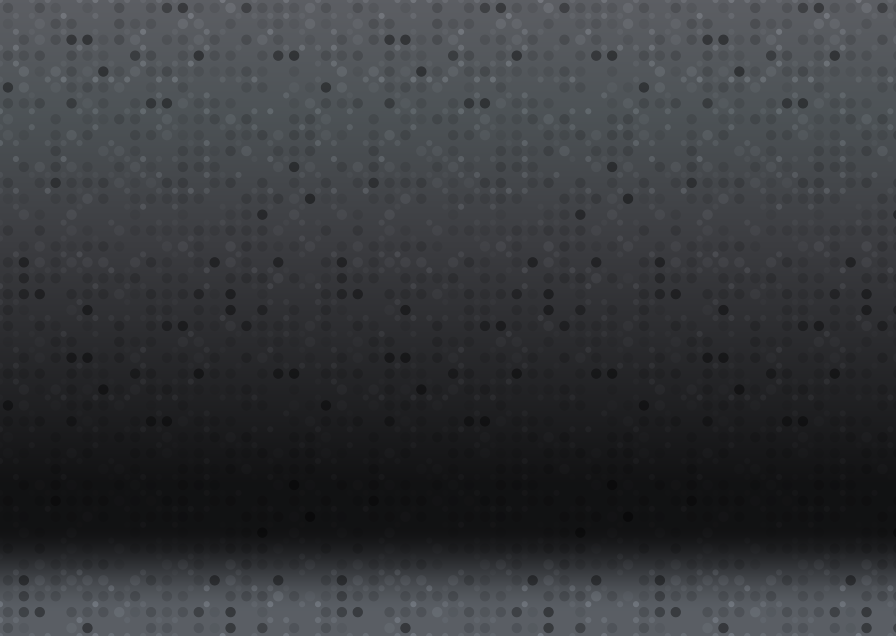
Reproduce this background procedurally as a WebGL 1 fragment shader.

```glsl
precision highp float;

uniform vec2 u_resolution;

#define ROWS 40.0
#define TILE 20.0
#define DISC_RADIUS 0.325
#define BEAD_RADIUS 0.19
#define TOP_COLOR vec3(0.360, 0.368, 0.388)
#define UPPER_COLOR vec3(0.300, 0.322, 0.336)
#define MIDDLE_COLOR vec3(0.238, 0.242, 0.258)
#define SHADOW_COLOR vec3(0.068, 0.069, 0.074)
#define FLOOR_COLOR vec3(0.352, 0.370, 0.394)

// Sine-free hash, giving two independent values per cell
vec2 hash22(vec2 p) {
    vec3 q = fract(p.xyx * vec3(0.1031, 0.1030, 0.0973));
    q += dot(q, q.yzx + 33.33);
    return fract((q.xx + q.yz) * q.zy);
}

float ramp(float from, float to, float x) {
    return clamp((x - from) / (to - from), 0.0, 1.0);
}

// Wall fading into shadow, above a lit floor
vec3 backdrop(float y) {
    vec3 wall = mix(SHADOW_COLOR, MIDDLE_COLOR, ramp(0.24, 0.63, y));
    wall = mix(wall, UPPER_COLOR, ramp(0.63, 0.82, y));
    wall = mix(wall, TOP_COLOR, ramp(0.82, 1.0, y));
    return mix(FLOOR_COLOR, wall, smoothstep(0.035, 0.172, y));
}

float disc(vec2 p, float radius, float pixel) {
    return 1.0 - smoothstep(radius - pixel * 0.6, radius + pixel * 0.6, length(p));
}

// Large discs: a few strong dark ones, many faint dark ones, some light ones
float discTone(vec2 cell) {
    vec2 h = hash22(mod(cell, TILE) + 7.0);
    if (h.x < 0.065) return mix(-0.42, -0.28, h.y);
    if (h.x < 0.58) return mix(-0.17, -0.05, h.y);
    if (h.x > 0.84) return mix(0.05, 0.17, h.y);
    return 0.0;
}

// Small light beads sitting between the discs
float beadTone(vec2 corner) {
    vec2 h = hash22(mod(corner, TILE) + 61.0);
    return step(0.5, h.x) * mix(0.06, 0.30, h.y * h.y);
}

void main() {
    vec2 uv = gl_FragCoord.xy / u_resolution.y;
    vec2 grid = uv * ROWS;
    float pixel = ROWS / u_resolution.y;

    vec3 color = backdrop(uv.y);

    // Discs lie at cell centres, beads at cell corners
    vec2 cell = floor(grid);
    vec2 corner = floor(grid + 0.5);
    color *= 1.0 + discTone(cell) * disc(grid - cell - 0.5, DISC_RADIUS, pixel);
    color *= 1.0 + beadTone(corner) * disc(grid - corner, BEAD_RADIUS, pixel);

    gl_FragColor = vec4(color, 1.0);
}
```
